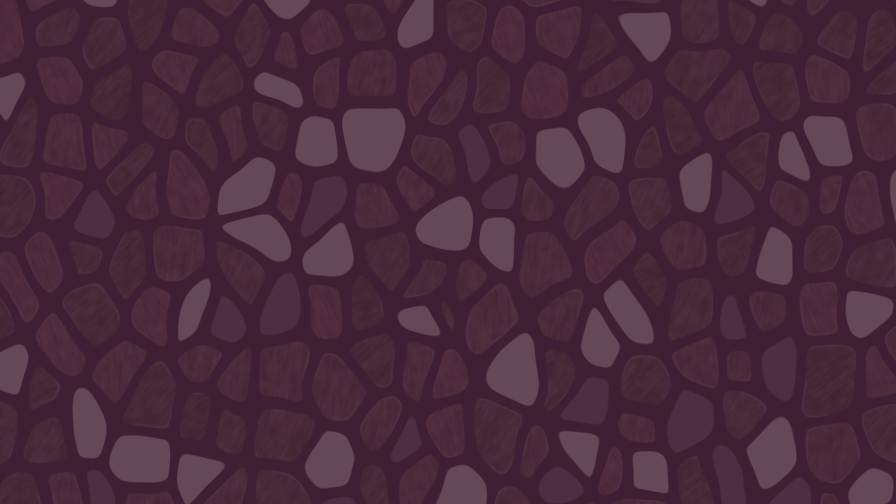
Give the GLSL for this pattern, as a Shadertoy shader.

```glsl
vec2 hash2(vec2 p) {
    vec3 q = fract(p.xyx * vec3(0.1031, 0.1030, 0.0973));
    q += dot(q, q.yzx + 33.33);
    return fract((q.xx + q.yz) * q.zy);
}

float noise(vec2 p) {
    vec2 i = floor(p), f = fract(p);
    f = f * f * (3.0 - 2.0 * f);
    return mix(mix(hash2(i).x, hash2(i + vec2(1, 0)).x, f.x),
               mix(hash2(i + vec2(0, 1)).x, hash2(i + vec2(1, 1)).x, f.x), f.y);
}

float fbm(vec2 p) {
    float sum = 0.0, amp = 0.5;
    for (int i = 0; i < 4; i++) {
        sum += amp * noise(p);
        p = mat2(1.6, 1.2, -1.2, 1.6) * p + 7.3;
        amp *= 0.5;
    }
    return sum;
}

vec2 seedPoint(vec2 cell) {
    return cell + 0.5 + 0.88 * (hash2(cell + 61.0) - 0.5);
}

// Rounded distance to the stone border in canvas heights; yields the stone id
float stoneBorder(vec2 p, out vec2 id) {
    vec2 size = vec2(0.090, 0.114);
    vec2 q = p / size, base = floor(q), nearest = vec2(0);
    float best = 1e3;
    id = base;
    for (int y = -2; y <= 2; y++)
    for (int x = -2; x <= 2; x++) {
        vec2 cell = base + vec2(x, y), r = seedPoint(cell) - q;
        if (dot(r, r) < best) {
            best = dot(r, r);
            nearest = r;
            id = cell;
        }
    }
    // Soft minimum over all bisectors rounds the corners
    float sum = 0.0;
    for (int y = -2; y <= 2; y++)
    for (int x = -2; x <= 2; x++) {
        if (x == 0 && y == 0) continue;
        vec2 r = seedPoint(id + vec2(x, y)) - q, across = r - nearest;
        float d = 0.5 * dot(r + nearest, across) / length(across / size);
        sum += exp(-160.0 * d);
    }
    return -log(sum) / 160.0;
}

void mainImage(out vec4 fragColor, in vec2 fragCoord) {
    vec2 p = fragCoord / iResolution.y;
    float pixel = 1.0 / iResolution.y;

    // Gentle warp bends the joints
    vec2 warp = vec2(noise(p * 13.0), noise(p * 13.0 + 40.0)) - 0.5;
    vec2 id;
    float border = stoneBorder(p + 0.024 * warp + 3.0, id);
    border -= 0.0102 + 0.003 * (noise(p * 22.0 + 9.0) - 0.5);

    // Stone kind, spread so that pale stones rarely touch
    vec2 rnd = hash2(id + 17.0);
    float kind = fract(dot(id, vec2(0.2, 0.4)) + 0.4 * rnd.x);

    // Brown stone with grain and slanted scratches
    float angle = 0.5 + 1.6 * rnd.y;
    vec2 along = mat2(cos(angle), -sin(angle), sin(angle), cos(angle)) * p;
    float grain = fbm(p * 55.0) - 0.47;
    float streak = fbm(along * vec2(35.0, 210.0)) - 0.47;
    vec3 stone = mix(vec3(0.272, 0.157, 0.207), vec3(0.306, 0.172, 0.237), rnd.y);
    stone += vec3(0.055, 0.040, 0.045) * grain + 0.045 * streak;

    // Worn pinkish rim in patches
    float worn = smoothstep(0.52, 0.68, noise(p * 18.0 + 80.0));
    worn *= 1.0 - smoothstep(0.001, 0.005, border + 0.006 * grain);
    stone = mix(stone, vec3(0.335, 0.200, 0.270), 0.65 * worn);

    // Flat pale and violet stones
    if (kind < 0.20) stone = vec3(0.398, 0.282, 0.345);
    else if (kind > 0.52 && kind < 0.63) stone = vec3(0.302, 0.180, 0.257);

    vec3 mortar = vec3(0.243, 0.121, 0.203);
    vec3 color = mix(mortar, stone, smoothstep(-pixel, pixel, border));
    fragColor = vec4(color, 1.0);
}
```
